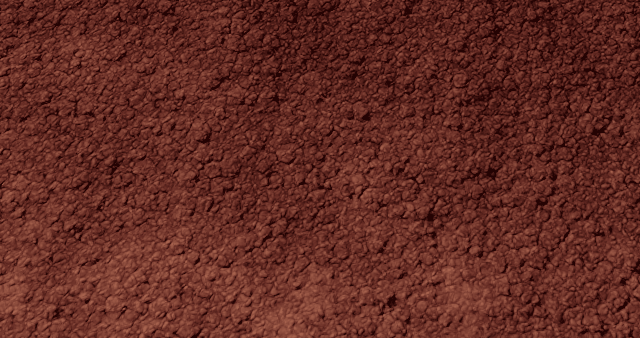
This texture is drawn by a WebGL 2 fragment shader. Its source:

```glsl
#version 300 es
precision highp float;
// Sunlit field of rough red volcanic clods with dusty clearings and small shadowed hollows.

#define SHADOW_COLOR vec3(0.14, 0.01, 0.01)
#define EARTH_COLOR vec3(0.40, 0.17, 0.14)
#define DUST_COLOR vec3(0.60, 0.34, 0.27)
#define CLOD_FREQ 19.0
#define LIGHT_DIR vec2(-0.68, 0.73)
#define SUN_SLOPE 1.0
#define RELIEF_GAIN 0.18
#define CAVITY_GAIN 32.0
#define CAVITY_REACH 0.008
#define SHADOW_DEPTH 0.38
#define BASE_TONE 0.49
#define SLOPE_STEP 0.004

uniform vec2 u_resolution;
out vec4 fragColor;

vec2 hash2(vec2 p) {
    vec3 h = fract(p.xyx * vec3(0.1031, 0.1030, 0.0973));
    h += dot(h, h.yzx + 33.33);
    return fract((h.xx + h.yz) * h.zy);
}

float cornerSlope(vec2 cell, vec2 offset) {
    float angle = 6.2832 * hash2(cell + 91.0).x;
    return dot(vec2(cos(angle), sin(angle)), offset);
}

// Gradient noise, roughly -0.7 to 0.7
float noise(vec2 p) {
    vec2 i = floor(p), f = fract(p);
    vec2 u = f * f * f * (f * (f * 6.0 - 15.0) + 10.0);
    vec2 e = vec2(1.0, 0.0);
    float low = mix(cornerSlope(i, f), cornerSlope(i + e, f - e), u.x);
    float high = mix(cornerSlope(i + e.yx, f - e.yx), cornerSlope(i + 1.0, f - 1.0), u.x);
    return mix(low, high, u.y);
}

// Scattered domes of random size, each tilted its own way
float clods(vec2 p) {
    vec2 cell = floor(p), f = fract(p);
    float top = 0.0;
    for (int i = 0; i < 9; i++) {
        vec2 g = vec2(i % 3, i / 3) - 1.0;
        vec2 place = hash2(cell + g + 37.0);
        vec2 shape = hash2(cell + g + 173.0);
        vec2 v = f - g - 0.15 - 0.7 * place;
        float radius = mix(0.25, 0.80, shape.x * shape.x);
        float dome = radius - dot(v, v) / radius;
        top = max(top, dome + 0.6 * dot(v, shape.yx - 0.5));
    }
    return top;
}

// Ground height: lumps and three sizes of clod
float height(vec2 q) {
    vec2 w = q + 0.010 * vec2(noise(q * 33.0), noise(q * 33.0 + 19.0));
    float h = 0.025 * noise(q * 8.0);
    float freq = CLOD_FREQ;
    mat2 turn = mat2(0.8, 0.6, -0.6, 0.8);
    for (int i = 0; i < 3; i++) {
        h += 0.75 * clods(w * freq) / freq;
        w = turn * w + 5.3;
        freq *= 2.0;
    }
    return h;
}

// Ground plane seen at a slant, finer towards the top
vec2 groundPlane(vec2 p) {
    return vec2((p.x - 0.95) * (1.0 + 0.25 * p.y), p.y * (1.0 + 0.2 * p.y)) + 10.0;
}

void main() {
    vec2 uv = gl_FragCoord.xy / u_resolution;
    vec2 p = gl_FragCoord.xy / u_resolution.y;
    vec2 q = groundPlane(p);

    // Dusty clearings gather at the lower left
    float dust = noise(p * 4.0 + 3.0) + 0.5 * noise(p * 11.0) + 0.4 * noise(p * 37.0);
    dust += 0.55 * (0.35 - uv.y) - 0.35 * (uv.x - 0.3);
    dust = smoothstep(0.15, 0.7, dust);

    // Light on slopes, dark crevices between clods
    float h = height(q);
    float slope = (h - height(q + LIGHT_DIR * SLOPE_STEP)) / SLOPE_STEP;
    float relief = slope / (1.0 + 0.35 * abs(slope));
    vec2 r = vec2(CAVITY_REACH, 0.0);
    float around = height(q + r) + height(q - r) + height(q + r.yx) + height(q - r.yx);
    float cavity = clamp(CAVITY_GAIN * (h - 0.25 * around), -0.3, 0.25);

    // Cast shadows
    float blocked = 0.0;
    for (int i = 1; i <= 5; i++) {
        float reach = 0.007 * float(i);
        blocked = max(blocked, height(q + LIGHT_DIR * reach) - h - SUN_SLOPE * reach);
    }
    float shadow = smoothstep(0.0, 0.012, blocked);

    // Ragged hollows, pale stones and surface grain
    float pit = noise(q * vec2(15.0, 18.0)) + 0.3 * noise(q * 55.0);
    float hollow = smoothstep(0.40, 0.56, pit);
    float stone = smoothstep(0.36, 0.55, noise(q * 42.0 + 31.0));
    float grain = noise(q * 115.0 + 7.0);

    // Broad fall of light
    float tone = BASE_TONE + 0.22 * (0.5 - uv.y) - 0.14 * (uv.x - 0.5);
    tone += 0.20 * noise(p * 3.0 + 11.0) + 0.12 * noise(p * 8.0) + 0.10 * noise(q * 23.0);
    tone += (RELIEF_GAIN * relief + cavity) * (1.0 - 0.35 * dust);
    tone += 0.14 * grain + 0.20 * dust + 0.15 * stone;
    tone -= SHADOW_DEPTH * shadow * (1.0 - 0.4 * dust) + 0.28 * hollow * (1.0 - dust);

    vec3 color = mix(SHADOW_COLOR, EARTH_COLOR, clamp(2.0 * tone, 0.0, 1.0));
    color = mix(color, DUST_COLOR, clamp(2.0 * tone - 1.0, 0.0, 1.25));
    fragColor = vec4(color, 1.0);
}
```
